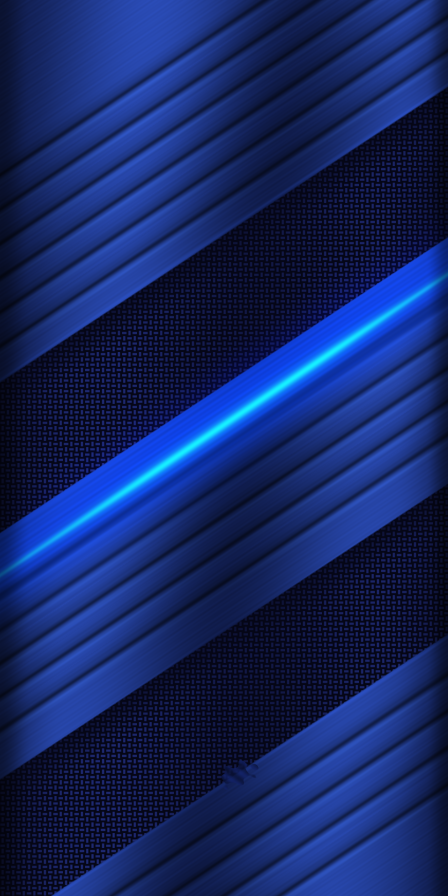
Give the GLSL for this background, as a Shadertoy shader.

```glsl
const float SLOPE = 0.66;

// Antialiased coverage of the region where d is positive
float cover(float d) {
    float w = 1.3 / iResolution.x;
    return smoothstep(-w, w, d);
}

float bell(float d, float width) {
    return exp(-d * d / (width * width));
}

// Evenly pitched grooves: x is the dark cut with its soft shade, y the bright lower lip
vec2 grooves(float v, float top, float count, float pitch) {
    float k = clamp(round((top - v) / pitch), 0.0, count - 1.0);
    float d = v - top + k * pitch;
    return vec2(0.65 * bell(d, 0.006) + 0.35 * bell(d - 0.006, 0.022), bell(d + 0.016, 0.007));
}

// Staggered upright and level dashes
float weave(vec2 p) {
    vec2 q = p / 0.0118;
    vec2 cell = floor(q);
    vec2 f = abs(fract(q) - 0.5);
    if (mod(cell.x + cell.y, 2.0) > 0.5) f = f.yx;
    vec2 edge = smoothstep(vec2(0.36, 0.58), vec2(0.06, 0.28), f);
    return edge.x * edge.y;
}

vec3 meshColor(vec2 p, float v) {
    float light = 0.65 + 0.35 * cos(9.0 * (p.x - 0.22));
    light *= smoothstep(-0.08, 0.15, p.x) * smoothstep(1.1, 0.8, p.x);
    // Shadows beneath the overhanging panels
    float shade = v > 0.5 ? 1.146 - v : 0.26 - v;
    light *= smoothstep(-0.01, 0.10, shade);
    return vec3(0.018, 0.022, 0.085) + vec3(0.10, 0.14, 0.36) * weave(p) * (0.3 + 0.7 * light);
}

vec3 panelColor(vec2 p, float v) {
    float light = 0.55 + 0.40 * cos(10.0 * (p.x - 0.25 - 0.12 * (p.y - 1.2)));
    light *= 0.45 + 0.55 * smoothstep(-0.02, 0.14, p.x) * smoothstep(1.04, 0.88, p.x);
    light += 0.12 * smoothstep(1.25, 1.9, v);

    // Brushed metal grain
    float grain = sin(v * 530.0 + 2.0 * sin(p.x * 9.0)) + sin(v * 717.0 - p.x * 14.0)
                + sin(v * 331.0 + p.x * 5.0);
    light += 0.018 * grain;

    vec2 cut = grooves(v, 1.609, 6.0, 0.0765)
             + grooves(v, 0.668, 5.0, 0.0745)
             + grooves(v, -0.165, 4.0, 0.082);
    vec3 color = mix(vec3(0.045, 0.08, 0.23), vec3(0.155, 0.28, 0.68), light);
    color *= 1.0 - 0.58 * min(cut.x, 1.0);
    return color + vec3(0.03, 0.055, 0.10) * cut.y * (0.3 + light);
}

void mainImage(out vec4 fragColor, in vec2 fragCoord) {
    vec2 p = fragCoord / iResolution.xy * vec2(1.0, 2.0);
    float v = p.y - SLOPE * p.x;

    // Three slanted panels above the mesh
    float upper = cover(v - 1.146);
    float middle = cover(0.81 - v) * cover(v - 0.26);
    float lower = cover(-0.0755 - v);
    float panel = max(upper, max(middle, lower));
    vec3 color = mix(meshColor(p, v), panelColor(p, v), panel);

    // Thin highlights on the panel rims
    float rim = bell(v - 1.152, 0.005) + bell(v - 0.804, 0.005) + bell(v + 0.081, 0.005);
    color += vec3(0.015, 0.035, 0.09) * rim * panel;

    // Blue halo, wider above the light streak than below
    float d = p.y - 0.716 - 0.672 * p.x;
    float along = smoothstep(-0.15, 0.4, p.x) * smoothstep(1.2, 0.75, p.x);
    float halo = bell(d, d > 0.0 ? 0.17 : 0.085) * (0.55 + 0.45 * along);
    vec3 haloColor = vec3(0.05, 0.27, 0.98) * (1.0 + 0.04 * sin(v * 530.0) + 0.03 * sin(v * 331.0));
    color = mix(color, haloColor, halo * 0.94 * middle);
    color += vec3(0.0, 0.01, 0.13) * bell(d - 0.08, 0.06) * along * (1.0 - panel);

    // Darker seam along the underside of the streak
    color *= 1.0 - 0.22 * bell(d + 0.045, 0.010) * middle;

    // Cyan streak with a tapering core
    float reach = smoothstep(-0.05, 0.4, p.x) * smoothstep(1.08, 0.7, p.x);
    color = mix(color, vec3(0.06, 0.52, 1.0), bell(d, 0.011 + 0.014 * reach) * (0.35 + 0.45 * reach));
    color = mix(color, vec3(0.09, 0.94, 1.0), bell(d, 0.005 + 0.006 * reach) * (0.25 + 0.75 * reach));

    // Ragged chip on the lower rim
    vec2 c = p - vec2(0.53, 0.272);
    float ragged = 0.006 * sin(c.x * 190.0) + 0.005 * sin(c.y * 260.0 + c.x * 90.0);
    float chip = cover(0.020 - length(c * vec2(0.6, 1.0) - vec2(0.0, 0.3 * c.x)) + ragged);
    vec3 chipColor = vec3(0.06, 0.11, 0.34) * (0.9 + 0.25 * sin(c.x * 150.0 + c.y * 210.0));
    color = mix(color, chipColor, 0.8 * chip);

    // Darkened side edges
    color *= 0.6 + 0.4 * smoothstep(0.0, 0.07, p.x) * smoothstep(1.0, 0.95, p.x);
    fragColor = vec4(clamp(color, 0.0, 1.0), 1.0);
}
```
